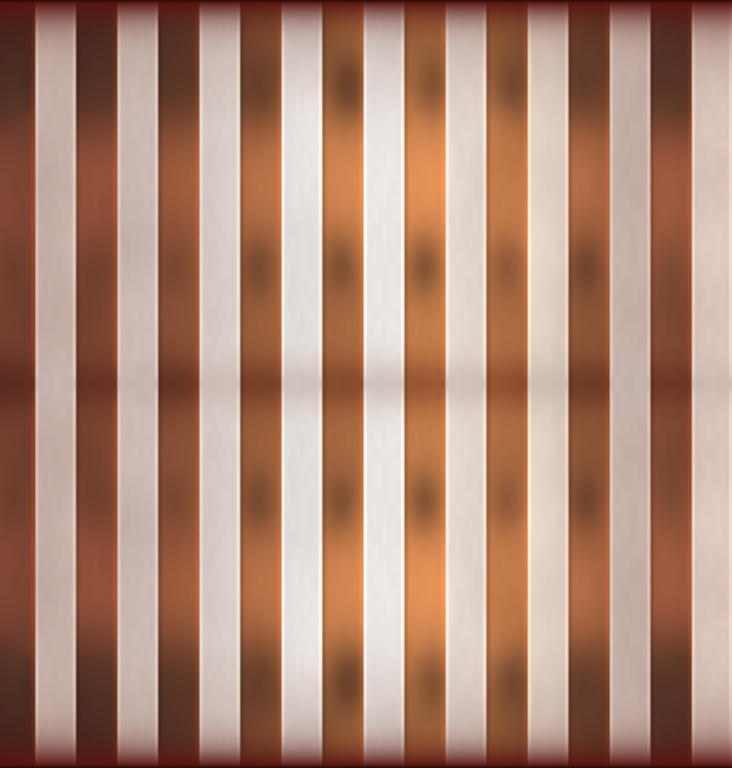
Give the GLSL for this pattern, as a Shadertoy shader.

```glsl
// Nine pairs of vertical brown and pale stripes, mirrored about a horizontal seam.
// A warm central glow tints the columns; soft blotches, grain and thin bevel
// lines age them, and a dark red band closes the top and bottom.

float hash(vec2 p) {
    p = fract(p * vec2(0.1031, 0.1137));
    p += dot(p, p.yx + 33.33);
    return fract((p.x + p.y) * p.x * 17.0);
}

float noise(vec2 p) {
    vec2 i = floor(p), f = fract(p);
    f = f * f * (3.0 - 2.0 * f);
    return mix(mix(hash(i), hash(i + vec2(1, 0)), f.x),
               mix(hash(i + vec2(0, 1)), hash(i + vec2(1, 1)), f.x), f.y);
}

// Bell curve of the given half width
float bell(float x, float width) {
    x /= width;
    return exp(-x * x);
}

void mainImage(out vec4 fragColor, in vec2 fragCoord) {
    vec2 uv = fragCoord / iResolution.xy;
    float d = abs(uv.y - 0.5);              // distance from the seam
    float rim = 0.5 - d;                    // distance from top or bottom

    // Stripe coordinates: a brown half, then a pale half, share one column id
    float s = (uv.x - 0.048) / 0.1121;
    float id = floor(s + 0.5);
    float across = fract(s + 0.5) - 0.25;   // zero at the middle of the brown half
    float edge = abs(across) - 0.25;        // positive inside the pale half
    edge = min(edge, 0.75 - across);
    float aa = max(0.016, 0.8 / (iResolution.x * 0.1121));
    float nearRight = step(0.0, across) * step(across, 0.5);
    float pale = smoothstep(-aa, aa, nearRight > 0.5 ? across - 0.25
                            : (across > 0.5 ? 0.75 - across : -0.25 - across));

    // Brown stripes: glow, cloudy tone, darkened ends at the sides
    float cloud = noise(vec2(s * 1.8, d * 11.0) + 7.0) - 0.5;
    float glow = bell(uv.x - 0.56, 0.31);
    vec3 brown = mix(vec3(0.47, 0.25, 0.19), vec3(0.78, 0.50, 0.30), glow);
    brown *= 0.92 + 0.16 * bell(d - 0.26, 0.10) + 0.16 * cloud;
    float sideShade = smoothstep(0.27, 0.41, d) * (1.0 - glow);
    brown = mix(brown, vec3(0.28, 0.17, 0.14), 0.85 * sideShade);
    brown *= 1.0 - 0.14 * smoothstep(0.31, 0.42, d);

    // Two rows of soft blotches, shifted and weighted per column
    for (int row = 0; row < 2; row++) {
        vec2 seed = vec2(id + 3.0, float(row) * 5.0 + 2.0);
        float shift = (hash(seed) - 0.5) * 0.22;
        float weight = (0.45 + 0.4 * hash(seed + 11.0)) * (0.5 + 0.5 * glow);
        float y = row == 0 ? 0.152 : 0.39;
        float blot = bell(across - shift, 0.22) * bell(d - y, 0.042);
        brown = mix(brown, vec3(0.36, 0.22, 0.15), blot * weight);
    }

    // Pale stripes: rosy at the sides, white at the centre, cream to its right
    float white = bell(uv.x - 0.48, 0.24);
    vec3 cream = mix(vec3(0.76, 0.67, 0.64), vec3(0.92, 0.905, 0.895), white);
    cream = mix(cream, vec3(0.92, 0.86, 0.78), 0.75 * bell(uv.x - 0.72, 0.075));
    cream = mix(cream, vec3(0.86, 0.77, 0.73), smoothstep(0.9, 0.97, uv.x));
    cream += 0.05 * cloud;
    cream = mix(cream, vec3(0.74, 0.65, 0.62), 0.5 * smoothstep(0.31, 0.47, d));

    // Seam across the middle
    float seam = bell(d, 0.035);
    brown = mix(brown, brown * vec3(0.80, 0.70, 0.70), seam);
    cream = mix(cream, vec3(0.77, 0.70, 0.67), 0.65 * seam);

    // Thin bevel lines, broken at the seam
    float unbroken = 1.0 - 0.8 * bell(d, 0.009);
    float lit = nearRight * unbroken;
    brown += vec3(0.10, 0.01, -0.04) * bell(edge + 0.03, 0.022) * lit;
    brown *= 1.0 - 0.15 * bell(across + 0.23, 0.025);
    cream += vec3(0.10, 0.09, 0.07) * bell(edge - 0.025, 0.018) * unbroken;

    vec3 color = mix(brown, cream, pale);

    // Fine grain drawn out along the stripes
    float grain = noise(vec2(uv.x * 160.0, d * 55.0)) - 0.5;
    color *= 1.0 + 0.025 * grain;

    // Dark red band at top and bottom, heavier in the corners
    float corner = smoothstep(0.25, 0.55, abs(uv.x - 0.5));
    float band = exp(-pow(rim / (0.026 + 0.008 * corner), 1.3));
    color = mix(color, vec3(0.34, 0.075, 0.055), band);
    color *= 0.55 + 0.45 * smoothstep(0.0, 0.005, rim);

    fragColor = vec4(clamp(color, 0.0, 1.0), 1.0);
}
```
